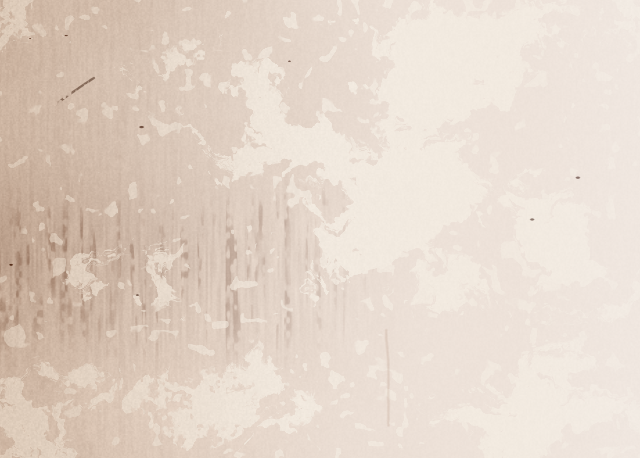
Give the GLSL for this texture, as a Shadertoy shader.

```glsl
// Weathered beige plaster: peeling cream patches over a streaked tan ground.

float hash(vec2 p) {
    vec3 q = fract(vec3(p.xyx) * 0.1031);
    q += dot(q, q.yzx + 33.33);
    return fract((q.x + q.y) * q.z);
}

float noise(vec2 p) {
    vec2 i = floor(p), f = fract(p);
    f = f * f * (3.0 - 2.0 * f);
    return mix(mix(hash(i), hash(i + vec2(1, 0)), f.x),
               mix(hash(i + vec2(0, 1)), hash(i + vec2(1, 1)), f.x), f.y);
}

float fbm(vec2 p) {
    float sum = 0.0, amp = 0.5, total = 0.0;
    for (int i = 0; i < 6; i++) {
        sum += amp * noise(p);
        total += amp;
        amp *= 0.6;
        p = mat2(1.6, 1.2, -1.2, 1.6) * p + 17.3;
    }
    return sum / total;
}

// Soft elliptical region, 1 at its centre
float region(vec2 p, vec2 centre, vec2 radius) {
    vec2 d = (p - centre) / radius;
    return exp(-dot(d, d));
}

float segment(vec2 p, vec2 a, vec2 b) {
    vec2 ab = b - a;
    return length(p - a - ab * clamp(dot(p - a, ab) / dot(ab, ab), 0.0, 1.0));
}

// Sparse dark chips, one candidate per cell
float chips(vec2 p) {
    vec2 cell = floor(p * 9.0), f = fract(p * 9.0);
    vec2 centre = 0.2 + 0.6 * vec2(hash(cell + 3.7), hash(cell + 9.1));
    vec2 d = (f - centre) * vec2(0.7, 1.3);
    float size = 0.012 + 0.022 * hash(cell + 5.3);
    return step(0.9, hash(cell + 1.9)) * (1.0 - smoothstep(size * 0.5, size * 1.5, length(d)));
}

void mainImage(out vec4 fragColor, in vec2 fragCoord) {
    vec2 p = fragCoord / iResolution.y;
    p.x *= 1.4 * iResolution.y / iResolution.x;
    vec2 warp = vec2(fbm(p * 5.0), fbm(p * 5.0 + 40.0)) - 0.5;
    float cloud = fbm(p * 3.0 + 60.0) - 0.5;

    // Tan ground fading to pale pink on the right, darkest at the left edge
    float light = smoothstep(-0.25, 1.05, p.x + 0.2 * cloud);
    vec3 ground = mix(vec3(0.79, 0.69, 0.61), vec3(0.93, 0.885, 0.85), light);
    float stain = region(p, vec2(0.0, 0.45), vec2(0.42, 0.17));
    ground -= vec3(0.07, 0.085, 0.09) * stain * (0.8 + 1.2 * cloud);
    ground += 0.025 * region(p, vec2(0.35, 0.1), vec2(0.3, 0.15));

    // Broken vertical streaks across the middle band
    float band = smoothstep(0.18, 0.34, p.y + 0.2 * cloud)
               * (1.0 - smoothstep(0.48, 0.6, p.y + 0.2 * cloud))
               * (1.0 - smoothstep(0.55, 0.9, p.x));
    float wobble = 0.004 * noise(p * vec2(9, 12));
    float streak = smoothstep(0.55, 0.85, noise(vec2((p.x + wobble) * 110.0, p.y * 7.0)));
    streak *= smoothstep(0.25, 0.7, noise(p * vec2(130, 70)));
    float fineStreak = noise(vec2(p.x * 210.0, p.y * 14.0)) - 0.5;
    float leftSide = 1.0 - smoothstep(0.1, 0.9, p.x);
    ground -= vec3(0.10, 0.12, 0.125) * streak * (band + 0.15 * leftSide);
    ground -= vec3(0.045, 0.05, 0.05) * fineStreak * (band + 0.5 * leftSide);

    // Where the cream coat survives
    float cover = region(p, vec2(0.92, 0.72), vec2(0.22, 0.24))
                + 0.75 * region(p, vec2(0.42, 0.86), vec2(0.25, 0.08))
                + 0.6 * region(p, vec2(0.62, 0.66), vec2(0.22, 0.09))
                + 0.85 * region(p, vec2(0.8, 0.12), vec2(0.55, 0.14))
                + 0.7 * region(p, vec2(1.1, 0.95), vec2(0.35, 0.12))
                + 0.6 * region(p, vec2(0.92, 0.42), vec2(0.12, 0.14))
                + 0.45 * region(p, vec2(0.35, 0.46), vec2(0.05, 0.12))
                + 0.45 * region(p, vec2(0.58, 0.45), vec2(0.05, 0.08))
                + 0.5 * region(p, vec2(1.2, 0.48), vec2(0.12, 0.1))
                + 0.5 * region(p, vec2(1.35, 0.1), vec2(0.3, 0.2));
    float flakes = fbm(p * vec2(6.5, 8.5) + 2.5 * warp + 11.0);
    float coat = smoothstep(-0.015, 0.025, flakes - 0.68 + 0.25 * min(cover, 1.1));

    // Small scattered flecks
    float fleck = noise(p * 55.0 + 6.0 * warp) * 0.65 + noise(p * 24.0 + 8.0) * 0.35;
    coat = max(coat, 0.8 * smoothstep(0.73, 0.78, fleck + 0.05 * cover));

    vec3 cream = mix(vec3(0.875, 0.805, 0.735), vec3(0.95, 0.92, 0.88), smoothstep(-0.1, 0.75, p.x));
    vec3 color = mix(ground, cream, coat * mix(0.85, 0.92, light));

    // Bleached right edge
    color = mix(color, vec3(0.95, 0.925, 0.905), 0.5 * smoothstep(1.05, 1.45, p.x));

    // Dashed scratch, faint crack and chips
    float scratch = segment(p + 0.008 * warp, vec2(0.119, 0.77), vec2(0.204, 0.828));
    float dash = smoothstep(0.25, 0.6, noise(p * 150.0));
    color -= vec3(0.3, 0.32, 0.32) * dash * (1.0 - smoothstep(0.001, 0.004, scratch));
    float crack = segment(p + 0.02 * warp, vec2(0.85, 0.07), vec2(0.848, 0.28));
    color -= vec3(0.05, 0.07, 0.08) * (1.0 - smoothstep(0.0, 0.005, crack));
    color -= vec3(0.4, 0.45, 0.45) * chips(p);

    // Fine grain
    float grain = noise(p * 330.0) + 0.5 * noise(p * vec2(260, 90)) - 0.75;
    color += grain * mix(0.045, 0.012, light);

    fragColor = vec4(clamp(color, 0.0, 1.0), 1.0);
}
```
